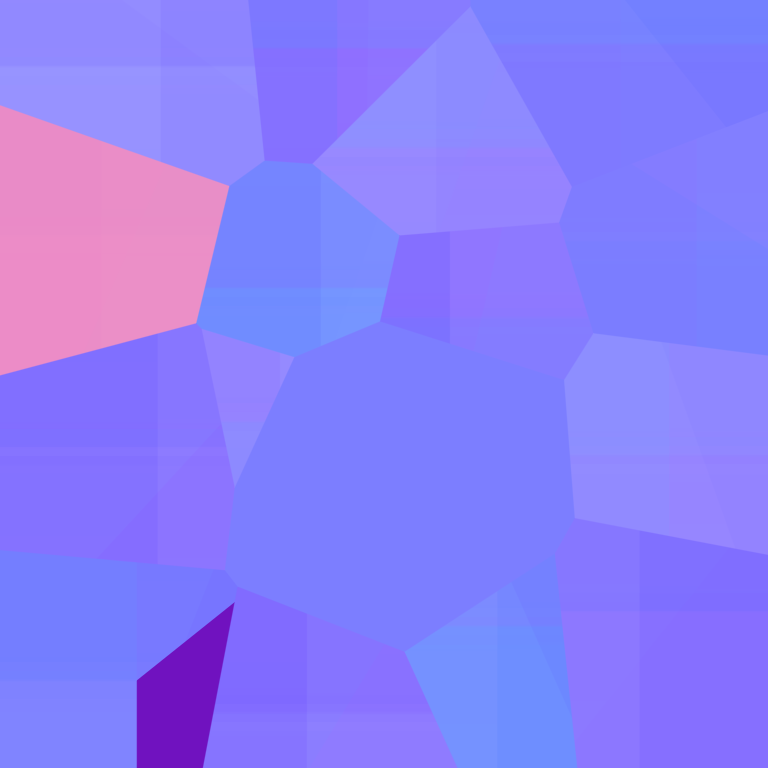
This texture map is drawn by a three.js fragment shader. Its source:

```glsl
// Faceted normal map: large straight-edged cells in periwinkle tones with faint inner creases.
varying vec2 vUv;

const float GRID = 4.0;
const float EDGE = 0.0011;
const vec2 BIG_CELL = vec2(2.0, 1.0);
const vec2 CHIPPED_CELL = vec2(0.0, 0.0);

const vec3 VIOLET = vec3(0.525, 0.455, 1.0);
const vec3 PERIWINKLE = vec3(0.485, 0.495, 1.0);
const vec3 LILAC = vec3(0.57, 0.54, 1.0);
const vec3 SKY = vec3(0.46, 0.55, 1.0);
const vec3 PINK = vec3(0.92, 0.55, 0.78);
const vec3 PURPLE = vec3(0.44, 0.07, 0.75);

vec2 hash22(vec2 p) {
  vec3 q = fract(p.xyx * vec3(0.1031, 0.1030, 0.0973));
  q += dot(q, q.yzx + 33.33);
  return fract((q.xx + q.yz) * q.zy);
}

// Signed random pair in -0.5..0.5
vec2 spread(vec2 cell, float salt) {
  return hash22(cell * 7.0 + salt) - 0.5;
}

float side(float d, float width) {
  return smoothstep(-width, width, d);
}

float sameCell(vec2 a, vec2 b) {
  return 1.0 - step(0.5, distance(a, b));
}

// Seed point of a cell; the big cell sits near the middle
vec2 seedPoint(vec2 cell) {
  vec2 jittered = (cell + 0.5 + 0.7 * spread(cell, 17.3)) / GRID;
  return mix(jittered, vec2(0.52, 0.38), sameCell(cell, BIG_CELL));
}

float seedWeight(vec2 cell) {
  return 0.012 * hash22(cell + 43.7).x + 0.03 * sameCell(cell, BIG_CELL);
}

// Shuffled rank, so every tone takes a fixed share of the cells
vec3 cellTone(vec2 cell) {
  float rank = mod((cell.x + GRID * cell.y) * 7.0 + 3.0, GRID * GRID);
  vec3 tone = PERIWINKLE;
  tone = mix(tone, SKY, step(0.5, rank));
  tone = mix(tone, PERIWINKLE, step(2.5, rank));
  tone = mix(tone, LILAC, step(3.5, rank));
  tone = mix(tone, VIOLET, step(7.5, rank));
  tone = mix(tone, PINK, step(10.5, rank));
  tone = mix(tone, PERIWINKLE, step(11.5, rank));
  return mix(tone, VIOLET, step(13.5, rank));
}

// Faint creases: a cross at the seed, one slanted fold, thin strips
vec2 creases(vec2 cell, vec2 q) {
  vec2 shift = 0.09 * spread(cell, 31.1) * (side(q.x, EDGE) - 0.5);
  shift += 0.09 * spread(cell, 57.9) * (side(q.y, 0.003) - 0.5);
  vec2 foldNormal = normalize(spread(cell, 71.3) + vec2(0.6, 0.0));
  shift += 0.05 * spread(cell, 83.7) * side(dot(q, foldNormal) - 0.04, EDGE);
  float strip = floor(q.y / 0.012);
  float nearSeed = 1.0 - smoothstep(0.02, 0.04, abs(q.y));
  shift += 0.014 * spread(cell, 97.3 + strip) * nearSeed;
  return shift + 0.04 * spread(cell, 113.1) * q.y;
}

vec3 cellColor(vec2 cell, vec2 p) {
  vec2 q = p - seedPoint(cell);
  vec3 tone = cellTone(cell);
  float strength = mix(1.0, 0.25, step(tone.b, 0.9));
  strength *= 1.0 - sameCell(cell, BIG_CELL);
  tone.rg += strength * creases(cell, q);
  float chip = side(q.x, EDGE) * side(0.8 * q.x - q.y, EDGE);
  return mix(tone, PURPLE, chip * sameCell(cell, CHIPPED_CELL));
}

// Weighted cells: blend the two nearest across their shared straight edge
vec3 facets(vec2 p) {
  vec2 first = vec2(0.0);
  vec2 second = vec2(0.0);
  float d1 = 9.0;
  float d2 = 9.0;
  for (int j = 0; j < 4; j++) {
    for (int i = 0; i < 4; i++) {
      vec2 cell = vec2(float(i), float(j));
      vec2 q = p - seedPoint(cell);
      float d = dot(q, q) - seedWeight(cell);
      if (d < d1) {
        d2 = d1;
        second = first;
        d1 = d;
        first = cell;
      } else if (d < d2) {
        d2 = d;
        second = cell;
      }
    }
  }
  float gap = 0.5 * (d2 - d1) / distance(seedPoint(first), seedPoint(second));
  return mix(cellColor(second, p), cellColor(first, p), side(gap, EDGE));
}

void main() {
  gl_FragColor = vec4(facets(vUv), 1.0);
}
```
